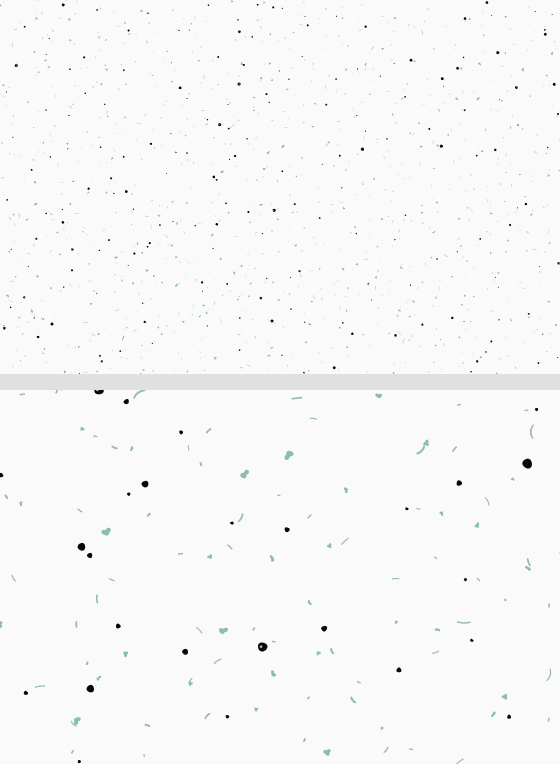
Top, the full canvas; bottom, a detail of the centre.
This texture is drawn by a Shadertoy shader. Its source:

```glsl
// Speckled paper: scattered black ink dots, teal flecks and fine fibres on off-white.

#define PAPER        vec3(0.980, 0.980, 0.980)
#define INK          vec3(0.030, 0.030, 0.035)
#define TEAL         vec3(0.540, 0.750, 0.690)
#define FIBRE        vec3(0.520, 0.690, 0.650)
#define BIG_DOTS     0.42   // share of cells holding a feature
#define SMALL_DOTS   0.68
#define FLECKS       0.75
#define FIBRES       0.80
#define GLINT_SHARE  0.22   // share of big dots with a pale nick

// Integer hash (PCG, four lanes), returns values in 0..1
vec4 hash4(ivec2 cell, int seed, int lane) {
    uvec4 v = uvec4(uint(cell.x), uint(cell.y), uint(seed), uint(lane));
    v = v * 1664525u + 1013904223u;
    v.x += v.y * v.w; v.y += v.z * v.x; v.z += v.x * v.y; v.w += v.y * v.z;
    v ^= v >> 16u;
    v.x += v.y * v.w; v.y += v.z * v.x; v.z += v.x * v.y; v.w += v.y * v.z;
    return vec4(v >> 8u) / 16777216.0;
}

// Smooth coverage of a shape; strokes thinner than a pixel fade instead of widening
float coverage(float dist, float radius, float pixel) {
    return clamp(0.5 - dist / pixel, 0.0, 1.0) * min(1.0, 2.0 * radius / pixel);
}

// Bent capsule lying along x
float capsule(vec2 p, float halfLength, float radius, float bend) {
    p.y += bend * p.x * p.x;
    p.x -= clamp(p.x, -halfLength, halfLength);
    return length(p) - radius;
}

// One layer of randomly placed, randomly turned specks
// radii and lengths hold the smallest and largest value
float specks(vec2 p, float cellSize, float share, vec2 radii, vec2 lengths,
             float wobble, float bend, float glintShare, int seed) {
    float pixel = 1.0 / iResolution.y;
    ivec2 home = ivec2(floor(p / cellSize));
    float ink = 0.0;
    for (int y = -1; y <= 1; y++)
    for (int x = -1; x <= 1; x++) {
        ivec2 cell = home + ivec2(x, y);
        vec4 place = hash4(cell, seed, 0);
        if (place.z > share) continue;
        vec4 form = hash4(cell, seed, 1);

        float angle = 6.2832 * place.w;
        vec2 axis = vec2(cos(angle), sin(angle));
        vec2 q = p - (vec2(cell) + place.xy) * cellSize;
        q = vec2(dot(q, axis), dot(q, vec2(-axis.y, axis.x)));

        // Uneven outline
        float radius = mix(radii.x, radii.y, form.x * form.x);
        float outline = atan(q.y, q.x + 1e-6);
        float edge = radius * (1.0 + wobble * sin(3.0 * outline + 6.2832 * form.y));
        float halfLength = mix(lengths.x, lengths.y, form.z * form.z);
        float dist = capsule(q, halfLength, edge, bend * (2.0 * form.y - 1.0));
        float mark = coverage(dist, radius, pixel);

        // Pale nick inside some dots
        if (form.w < glintShare) {
            float nick = length(q - vec2(0.35 * radius, 0.0)) - 0.3 * radius;
            mark *= 1.0 - 0.7 * coverage(nick, 0.3 * radius, pixel);
        }
        ink = max(ink, mark);
    }
    return ink;
}

void mainImage(out vec4 fragColor, in vec2 fragCoord) {
    vec2 p = fragCoord / iResolution.y;
    vec3 color = PAPER;

    // Fine fibres
    float fibres = specks(p, 0.045, FIBRES, vec2(0.0005, 0.0010),
                          vec2(0.0008, 0.0055), 0.0, 60.0, 0.0, 11);
    color = mix(color, FIBRE, 0.85 * fibres);

    // Teal flecks
    float flecks = specks(p, 0.055, FLECKS, vec2(0.0010, 0.0026),
                          vec2(0.0, 0.0022), 0.25, 0.0, 0.0, 23);
    color = mix(color, TEAL, flecks);

    // Ink dots, small then big
    float smallDots = specks(p, 0.080, SMALL_DOTS, vec2(0.0011, 0.0024),
                             vec2(0.0, 0.0004), 0.08, 0.0, 0.0, 37);
    float bigDots = specks(p, 0.100, BIG_DOTS, vec2(0.0025, 0.0041),
                           vec2(0.0, 0.0005), 0.05, 0.0, GLINT_SHARE, 53);
    color = mix(color, INK, max(smallDots, bigDots));

    fragColor = vec4(color, 1.0);
}
```
